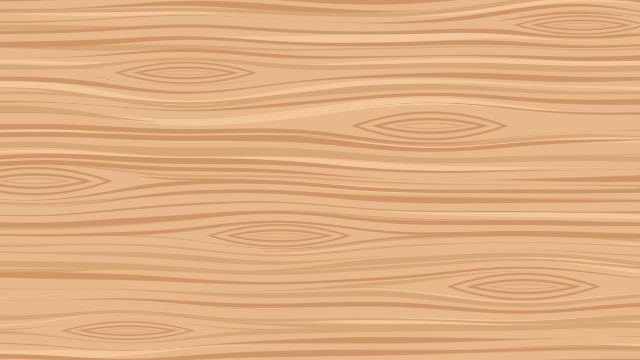
Give the GLSL for this texture, as a Shadertoy shader.

```glsl
// Flat illustrated wood: long tapering grain lines flow around lens-shaped knots.
// Knots push the vertical coordinate outward, then hashed rows of that warped
// coordinate become lines whose thickness drifts along the plank.

const vec3 BASE  = vec3(0.90, 0.72, 0.55);
const vec3 DARK  = vec3(0.82, 0.59, 0.40);
const vec3 MID   = vec3(0.85, 0.65, 0.46);
const vec3 LIGHT = vec3(0.95, 0.78, 0.61);

const int   KNOTS = 7;
const float FALLOFF = 0.07;   // distance over which a knot bends the grain

float hash(vec2 p) {
    vec3 q = fract(p.xyx * 0.1031);
    q += dot(q, q.yzx + 33.33);
    return fract((q.x + q.y) * q.z);
}

float drift(float x, float seed) {
    float cell = floor(x), t = smoothstep(0.0, 1.0, fract(x));
    return mix(hash(vec2(cell, seed)), hash(vec2(cell + 1.0, seed)), t);
}

float noise(vec2 p) {
    float row = floor(p.y), t = smoothstep(0.0, 1.0, fract(p.y));
    return mix(drift(p.x, row), drift(p.x, row + 1.0), t);
}

// Gentle waviness of the grain
float wave(vec2 p, float amount, float seed) {
    return p.y + amount * (noise(p * vec2(1.9, 4.0) + seed) - 0.5);
}

// Coverage of one set of tapering lines, with a random tone per line
vec2 grainLines(vec2 p, float rows, float gain, float cut, float seed, float px) {
    float row = floor(p.y * rows);
    float offset = hash(vec2(row, seed));
    float centre = 0.5 + 0.32 * (offset - 0.5);
    float halfWidth = gain * (drift(p.x * 1.7 + offset * 9.0, row + seed) - cut);
    float inside = (halfWidth - abs(fract(p.y * rows) - centre)) / rows;
    return vec2(smoothstep(-px, px, inside), hash(vec2(row + 5.0, seed + 17.0)));
}

float ring(float r, float inner, float outer, float aa) {
    return smoothstep(inner - aa, inner + aa, r) * (1.0 - smoothstep(outer - aa, outer + aa, r));
}

// Knot centre (xy) and half size (zw), spread by the golden ratio
vec4 knotShape(int i, float aspect) {
    float n = float(i);
    float x = fract(0.2 + n * 0.618) * aspect;
    float y = (n + 0.5 + 0.3 * (hash(vec2(n, 3.0)) - 0.5)) / float(KNOTS);
    float size = hash(vec2(n, 8.0));
    return vec4(x, y, mix(0.18, 0.22, size), mix(0.024, 0.041, size));
}

void mainImage(out vec4 fragColor, in vec2 fragCoord) {
    vec2 p = fragCoord / iResolution.y;
    float px = 0.75 / iResolution.y;
    float aspect = iResolution.x / iResolution.y;

    // Bend the grain around each knot and collect the knot masks
    float core = 0.0, darkRing = 0.0, midRing = 0.0;
    for (int i = 0; i < KNOTS; i++) {
        vec4 knot = knotShape(i, aspect);
        vec2 d = p - knot.xy;
        float along = d.x / knot.z;
        float bulge = 1.9 * knot.w * exp(-0.85 * along * along);
        float outside = abs(d.y) - bulge * exp(-abs(d.y) / FALLOFF);
        core = max(core, smoothstep(0.0, 2.0 * px, -outside));

        float r = abs(d.y) / knot.w + along * along;
        float aa = px / knot.w;
        darkRing = max(darkRing, ring(r, 0.84, 1.0, aa));
        darkRing = max(darkRing, ring(r, 0.38, 0.56, aa));
        midRing = max(midRing, ring(r, 0.14, 0.22, aa));

        p.y = knot.y + sign(d.y) * max(outside, 0.0);
    }

    // Layers wave differently, so that lines meet and part at shallow angles
    vec2 mainGrain = vec2(p.x, wave(p, 0.040, 20.0));
    vec2 sideGrain = vec2(p.x, wave(p, 0.055, 51.0));
    vec2 streaks = grainLines(sideGrain, 14.0, 0.30, 0.33, 70.0, px);
    vec2 faint = grainLines(sideGrain, 17.0, 0.24, 0.28, 130.0, px);
    vec2 bold = grainLines(mainGrain, 30.0, 0.34, 0.10, 210.0, px);

    vec3 color = mix(BASE, LIGHT, streaks.x);
    color = mix(color, MID, faint.x);
    color = mix(color, mix(MID, DARK, step(0.36, bold.y)), bold.x);

    // Knots lie over the parted grain
    color = mix(color, BASE, core);
    color = mix(color, MID, midRing);
    color = mix(color, DARK, darkRing);
    fragColor = vec4(color, 1.0);
}
```
